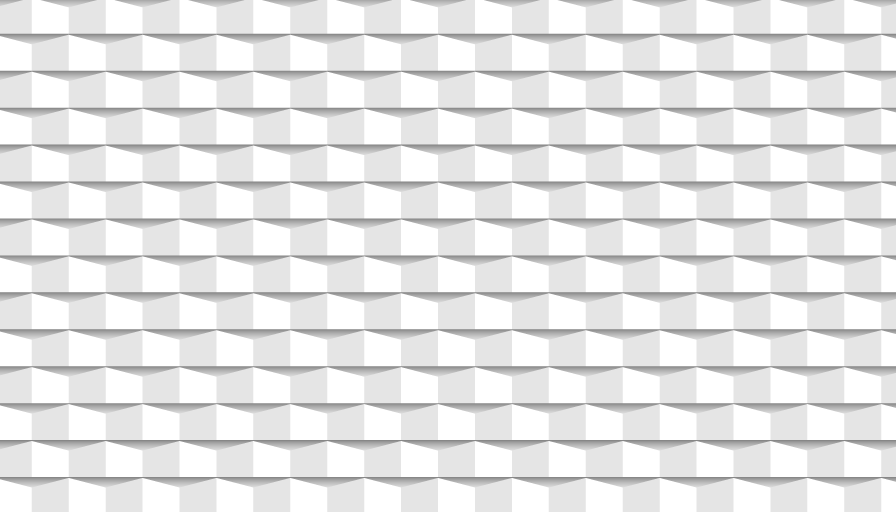
Write a Shadertoy shader that draws this pattern.

```glsl
// Folded paper wall: square tiles in rows, alternately lit and shaded, each row
// shifted by one tile, with zigzag shadows hanging under every row edge.
// The pattern is a hard-edged formula, smoothed by a grid of samples per pixel.

const float TILES_ACROSS = 24.26;            // tiles over the canvas width
const vec2  FIRST_CORNER = vec2(0.86, 0.915); // tile grid offset from the upper left
const float LIT_TONE = 1.0;
const float SHADED_TONE = 0.898;
const float SHADOW_DARK = 0.49;              // tone at the row edge
const float SHADOW_LIGHT = 0.87;             // tone at the deepest tip
const float SHADOW_CURVE = 0.7;              // falloff of the shadow gradient
const float DEPTH_RIDGE = 0.025;             // shadow height at outward folds
const float DEPTH_VALLEY = 0.285;            // shadow height at inward folds
const int   SAMPLES = 4;                     // samples per pixel side

// Tone at a point in tile units, with y running downward.
float paperTone(vec2 p) {
    float row = floor(p.y);
    float below = p.y - row;

    // Two tiles form one fold: valley at 0, ridge at 1.
    float fold = mod(p.x + row, 2.0);
    float face = fold < 1.0 ? SHADED_TONE : LIT_TONE;

    // The shadow is tallest in the valley and nearly closes at the ridge.
    float depth = mix(DEPTH_RIDGE, DEPTH_VALLEY, abs(fold - 1.0));
    float fade = pow(clamp(below / DEPTH_VALLEY, 0.0, 1.0), SHADOW_CURVE);
    float shadow = mix(SHADOW_DARK, SHADOW_LIGHT, fade);

    return below < depth ? shadow : face;
}

void mainImage(out vec4 fragColor, in vec2 fragCoord) {
    float tilesPerPixel = TILES_ACROSS / iResolution.x;
    float tone = 0.0;

    // Average a regular grid of samples inside the pixel.
    for (int j = 0; j < SAMPLES; j++) {
        for (int i = 0; i < SAMPLES; i++) {
            vec2 jitter = (vec2(i, j) + 0.5) / float(SAMPLES) - 0.5;
            vec2 position = fragCoord + jitter;
            position.y = iResolution.y - position.y;
            tone += paperTone(position * tilesPerPixel - FIRST_CORNER);
        }
    }
    tone /= float(SAMPLES * SAMPLES);

    fragColor = vec4(vec3(tone), 1.0);
}
```
